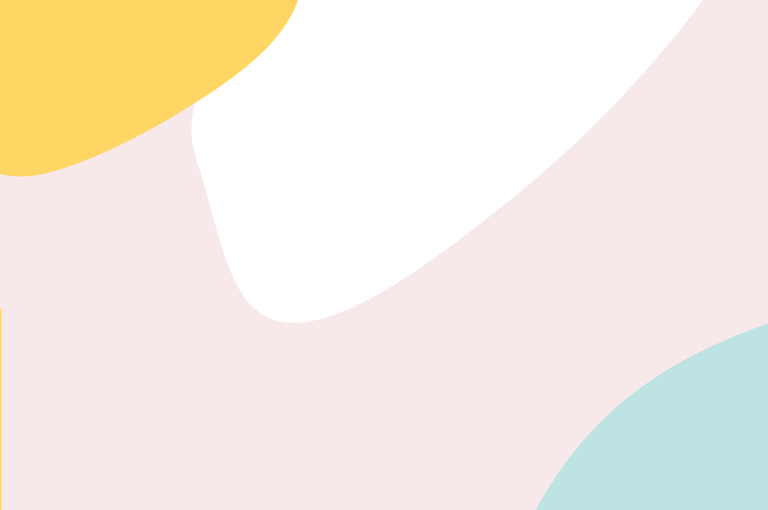
Give the GLSL for this background, as a Shadertoy shader.

```glsl
// Flat pastel backdrop: yellow, white and teal blobs bleeding off a pink ground.
// Each blob is a closed path of cubic curves, traced as short segments that give
// a signed distance (nearest edge plus crossing parity) for smooth coverage.

#define CURVE_STEPS 24
#define PINK   vec3(0.970, 0.910, 0.912)
#define WHITE  vec3(1.0)
#define YELLOW vec3(1.000, 0.840, 0.390)
#define TEAL   vec3(0.740, 0.894, 0.892)
#define STRIP_WIDTH 0.0022
#define STRIP_TOP   0.395

// Path state: current point, squared distance to the path, inside/outside sign
struct Pen { vec2 at; float dist2; float side; };

Pen moveTo(vec2 start) {
    return Pen(start, 1e9, 1.0);
}

void lineTo(inout Pen pen, vec2 p, vec2 end) {
    vec2 edge = end - pen.at, rel = p - pen.at;
    vec2 gap = rel - edge * clamp(dot(rel, edge) / max(dot(edge, edge), 1e-9), 0.0, 1.0);
    pen.dist2 = min(pen.dist2, dot(gap, gap));
    // Flip the sign when a ray to the right crosses this segment
    if ((pen.at.y > p.y) != (end.y > p.y) && rel.x < edge.x * rel.y / edge.y)
        pen.side = -pen.side;
    pen.at = end;
}

void curveTo(inout Pen pen, vec2 p, vec2 c1, vec2 c2, vec2 end) {
    vec2 start = pen.at;
    for (int i = 1; i <= CURVE_STEPS; i++) {
        float t = float(i) / float(CURVE_STEPS), s = 1.0 - t;
        lineTo(pen, p, s*s*s*start + 3.0*s*s*t*c1 + 3.0*s*t*t*c2 + t*t*t*end);
    }
}

float signedDistance(Pen pen) {
    return pen.side * sqrt(pen.dist2);
}

float whiteBlob(vec2 p) {
    vec2 start = vec2(1.435, 1.079);
    Pen pen = moveTo(start);
    curveTo(pen, p, vec2(1.302, 0.882), vec2(1.145, 0.725), vec2(1.004, 0.611));
    curveTo(pen, p, vec2(0.843, 0.481), vec2(0.686, 0.367), vec2(0.575, 0.367));
    curveTo(pen, p, vec2(0.447, 0.367), vec2(0.437, 0.532), vec2(0.384, 0.690));
    curveTo(pen, p, vec2(0.373, 0.725), vec2(0.373, 0.764), vec2(0.382, 0.798));
    lineTo(pen, p, vec2(0.490, 1.079));
    lineTo(pen, p, start);
    return signedDistance(pen);
}

float yellowBlob(vec2 p) {
    vec2 start = vec2(-0.059, 0.690);
    Pen pen = moveTo(start);
    curveTo(pen, p, vec2(-0.024, 0.662), vec2(0.008, 0.654), vec2(0.043, 0.654));
    curveTo(pen, p, vec2(0.122, 0.654), vec2(0.275, 0.729), vec2(0.382, 0.798));
    curveTo(pen, p, vec2(0.490, 0.866), vec2(0.592, 0.945), vec2(0.596, 1.059));
    lineTo(pen, p, vec2(-0.059, 1.059));
    lineTo(pen, p, start);
    return signedDistance(pen);
}

float tealBlob(vec2 p) {
    vec2 start = vec2(1.569, 0.387);
    Pen pen = moveTo(start);
    curveTo(pen, p, vec2(1.333, 0.312), vec2(1.153, 0.214), vec2(1.029, -0.041));
    lineTo(pen, p, vec2(1.569, -0.041));
    lineTo(pen, p, start);
    return signedDistance(pen);
}

// Thin sliver along the left border
float edgeStrip(vec2 p) {
    return max(p.x - STRIP_WIDTH, p.y - STRIP_TOP);
}

// One-pixel-wide soft edge around a signed distance
float coverage(float dist) {
    return clamp(0.5 - dist * iResolution.y, 0.0, 1.0);
}

void mainImage(out vec4 fragColor, in vec2 fragCoord) {
    vec2 p = fragCoord / iResolution.y;   // canvas height = 1

    // Paint back to front
    vec3 color = PINK;
    color = mix(color, WHITE, coverage(whiteBlob(p)));
    color = mix(color, TEAL, coverage(tealBlob(p)));
    color = mix(color, YELLOW, coverage(min(yellowBlob(p), edgeStrip(p))));

    fragColor = vec4(color, 1.0);
}
```
